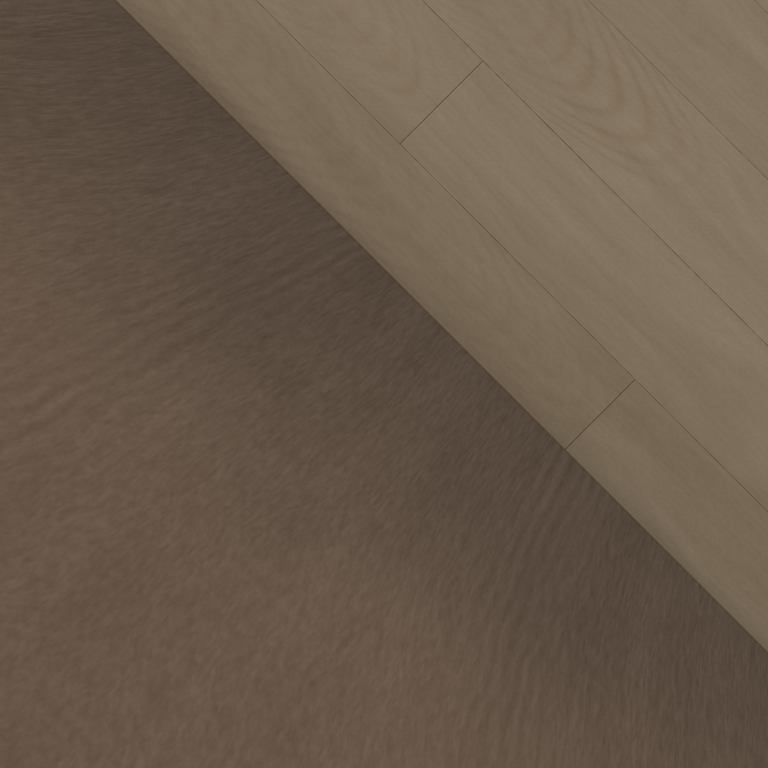
This texture is drawn by a WebGL 1 fragment shader. Its source:

```glsl
precision highp float;

uniform vec2 u_resolution;

const float FLOOR_EDGE = 1.15;
const float FIRST_SEAM = 1.333;
const float PLANK_WIDTH = 0.2165;

float hash(vec2 p) {
  return fract(sin(dot(p, vec2(127.1, 311.7))) * 43758.545);
}

float noise(vec2 p) {
  vec2 cell = floor(p);
  vec2 f = fract(p);
  f = f * f * (3.0 - 2.0 * f);
  float low = mix(hash(cell), hash(cell + vec2(1.0, 0.0)), f.x);
  float high = mix(hash(cell + vec2(0.0, 1.0)), hash(cell + vec2(1.0, 1.0)), f.x);
  return mix(low, high, f.y);
}

float fbm(vec2 p) {
  float sum = 0.0;
  float amp = 0.5;
  for (int i = 0; i < 4; i++) {
    sum += amp * noise(p);
    p = p * 2.03 + 17.3;
    amp *= 0.5;
  }
  return sum;
}

float bell(float x, float center, float width) {
  float d = (x - center) / width;
  return exp(-d * d);
}

float seam(float dist, float halfWidth, float pixel) {
  return 1.0 - smoothstep(halfWidth - 0.5 * pixel, halfWidth + pixel, abs(dist));
}

// Dark board: fibres fan out from the diagonal edge
vec3 darkWood(vec2 uv, float along, float across) {
  float warp = fbm(uv * 6.0) - 0.47;
  float fan = along * exp(across) + 0.10 * warp;
  float fibre = noise(vec2(fan * 85.0, across * 20.0)) - 0.5;
  float fleck = noise(vec2(fan * 75.0, across * 62.0)) - 0.5;
  float pores = noise(vec2(fan * 150.0, across * 95.0)) - 0.5;
  float bands = fbm(vec2(fan * 6.0, across * 3.0)) - 0.47;

  // Two groups of wavy growth rings
  float ripple = 4.5 * noise(uv * 17.0) + 1.5 * noise(uv * 45.0);
  float leftRings = bell(fan, -0.76, 0.20) * smoothstep(0.25, 0.5, across);
  float rightRings = bell(fan, 1.18, 0.26) * smoothstep(0.5, 0.7, across);
  float ringMask = leftRings + rightRings;
  float rings = sin(fan * 82.0 + ripple) * ringMask * (0.4 + noise(uv * 13.0));

  float shade = smoothstep(0.58, 1.06, across + 0.25 * warp);
  shade = max(shade, 0.9 * smoothstep(0.72, 1.0, uv.y));
  shade = max(shade, 0.75 * smoothstep(0.55, 0.95, uv.x));
  vec3 color = mix(vec3(0.405, 0.339, 0.284), vec3(0.342, 0.288, 0.241), shade);
  float grain = 0.013 * fibre + 0.030 * fleck + 0.024 * pores;
  grain *= 1.0 - 0.35 * min(ringMask, 1.0);
  grain += 0.030 * bands + 0.014 * rings;
  return color + grain * vec3(1.0, 0.95, 0.88);
}

// Pale planks: cathedral arches run toward each joint
vec3 paleWood(vec2 uv, float along, float across, float pixel) {
  float row = floor((across - FIRST_SEAM) / PLANK_WIDTH);
  float offset = across - FIRST_SEAM - row * PLANK_WIDTH;
  float joint = -0.292 - 0.613 * row;
  float piece = row + 7.0 * step(joint, along);
  float warp = noise(vec2(along * 4.0, across * 9.0) + piece * 5.7) - 0.5;
  float wobble = noise(vec2(along * 11.0, across * 24.0) + piece) - 0.5;

  float middle = offset - PLANK_WIDTH * (0.42 + 0.2 * hash(vec2(piece, 3.0)));
  float arch = along + 20.0 * middle * middle + 0.09 * warp + 0.02 * wobble;
  float tip = row > 0.5 ? 0.13 : joint;
  float archMask = 1.0 - smoothstep(tip - 0.03, tip + 0.06, arch);
  archMask *= 1.0 - 0.75 * step(1.5, row);
  float wave = 0.5 + 0.5 * sin(arch * 105.0 + piece);
  float vein = wave * wave * archMask * (0.25 + 0.8 * noise(uv * 9.0 + piece));
  vein *= row < -0.5 ? 0.65 : 1.0;

  float streak = fbm(vec2(along * 3.0, across * 32.0 + warp * 3.0) + piece) - 0.47;
  float fibre = noise(vec2(along * 26.0, across * 190.0)) - 0.5;

  float light = smoothstep(1.2, 1.5, across - 0.12 * along);
  vec3 color = mix(vec3(0.470, 0.410, 0.341), vec3(0.516, 0.457, 0.384), light);
  color += 0.050 * streak + 0.014 * fibre;
  color += 0.010 * (hash(vec2(piece, 9.0)) - 0.5);
  color -= vein * vec3(0.020, 0.027, 0.037);

  // Faint, uneven gaps between planks and across their ends
  float nearest = min(offset, PLANK_WIDTH - offset);
  nearest = across < FIRST_SEAM - 0.1 ? FIRST_SEAM - across : nearest;
  float worn = 0.35 + 0.65 * noise(vec2(along * 75.0, row));
  float gap = worn * seam(nearest * 0.7071, 0.0, pixel);
  gap = max(gap, 0.85 * seam((along - joint) * 0.7071, 0.0002, pixel));
  return color * (1.0 - 0.42 * gap);
}

void main() {
  vec2 uv = gl_FragCoord.xy / u_resolution;
  float pixel = 1.0 / min(u_resolution.x, u_resolution.y);
  float along = uv.x - uv.y;
  float across = uv.x + uv.y;
  float edge = (across - FLOOR_EDGE) * 0.7071;

  vec3 dark = darkWood(uv, along, across);
  vec3 pale = paleWood(uv, along, across, pixel);

  // Rounded lip and contact shadow along the diagonal
  pale *= 0.91 + 0.09 * smoothstep(0.0, 0.028, edge);
  dark *= 1.0 - 0.05 * exp(min(edge, 0.0) * 35.0);
  vec3 color = mix(dark, pale, smoothstep(-pixel, pixel, edge));
  color *= 1.0 - 0.16 * seam(edge, 0.0005, pixel);

  color += 0.014 * (noise(uv * 330.0) - 0.5);
  gl_FragColor = vec4(color, 1.0);
}
```
